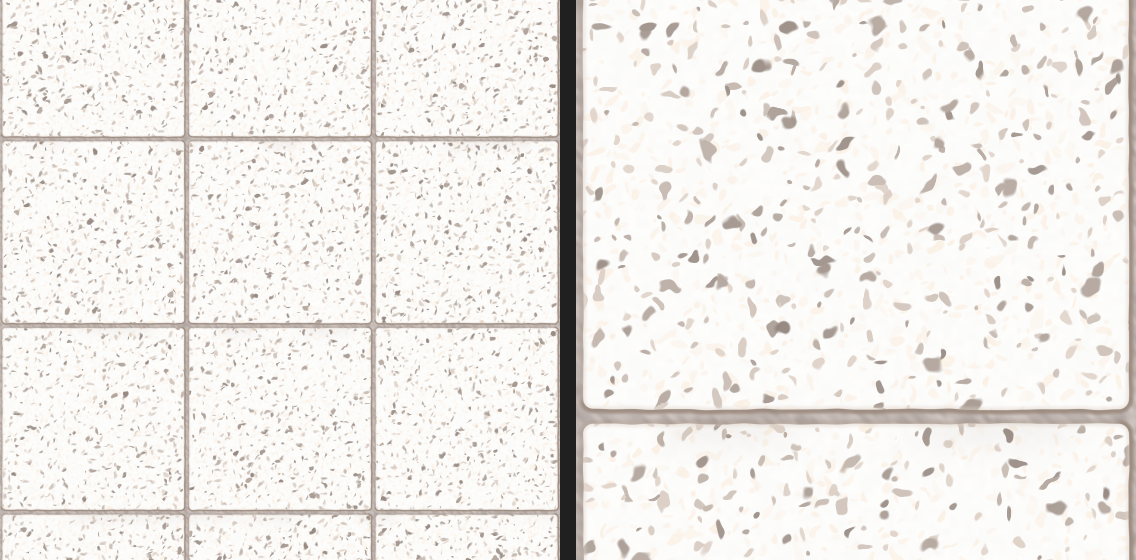
Left, the full canvas; right, a detail of the centre.
Give the GLSL for this texture, as a WebGL 2 fragment shader.

```glsl
#version 300 es
precision highp float;
// Square white terrazzo tiles with narrow, rough taupe grout.
// Jittered, warped ellipses form the stone chips in three wrapped layers;
// a rounded-box distance cuts the tiles, their edge shade and the joints.
uniform vec2 u_resolution;
out vec4 outColor;

#define TILES 3.0           // tiles across and down
#define ROW_SHIFT 0.256     // height of the lowest joint, in tiles
#define GROUT_WIDTH 0.026   // joint width, in tiles
#define CORNER 0.018        // tile corner radius, in tiles
#define CREAM_CELLS 120.0   // scatter cells across the canvas
#define CHIP_CELLS 78.0
#define BOLD_CELLS 27.0
#define WARP 0.0042         // chip outline distortion

const vec3 WHITE = vec3(0.995, 0.994, 0.99);
const vec3 CREAM = vec3(0.985, 0.94, 0.89);
const vec3 PALE = vec3(0.88, 0.83, 0.79);
const vec3 STONE = vec3(0.57, 0.52, 0.49);
const vec3 GROUT = vec3(0.75, 0.71, 0.69);
const vec3 EDGE = vec3(0.60, 0.53, 0.48);

vec4 hash4(vec2 p) {
    vec4 q = fract(vec4(p.xyxy) * vec4(0.1031, 0.1030, 0.0973, 0.1099));
    q += dot(q, q.wzxy + 33.33);
    return fract((q.xxyz + q.yzzw) * q.zywx);
}

// Value noise that wraps after the given whole period
float noise(vec2 p, vec2 period) {
    vec2 i = floor(p), f = fract(p);
    f = f * f * (3.0 - 2.0 * f);
    float a = hash4(mod(i, period)).x;
    float b = hash4(mod(i + vec2(1, 0), period)).x;
    float c = hash4(mod(i + vec2(0, 1), period)).x;
    float d = hash4(mod(i + vec2(1, 1), period)).x;
    return mix(mix(a, b, f.x), mix(c, d, f.x), f.y);
}

// Scatter slanted chips; x is coverage, y is the tone of the strongest chip
vec2 chips(vec2 uv, float cells, float density, vec2 radii, float stretch, float seed) {
    vec2 p = uv * cells, cell = floor(p), best = vec2(0);
    float soft = max(0.75 * cells / u_resolution.y, 0.025);
    for (int y = -1; y <= 1; y++)
    for (int x = -1; x <= 1; x++) {
        vec2 id = cell + vec2(x, y);
        vec4 place = hash4(mod(id, cells) + seed);
        vec4 form = hash4(mod(id, cells) + seed + 57.0);
        if (place.z > density) continue;
        float angle = 0.95 + (place.w - 0.5) * 2.4;
        vec2 axis = vec2(cos(angle), sin(angle));
        vec2 v = p - id - place.xy;
        v = vec2(dot(v, axis), dot(v, vec2(-axis.y, axis.x)));
        float r = mix(radii.x, radii.y, form.x * form.x);
        v.x /= mix(1.0, stretch, form.y);
        float cover = 1.0 - smoothstep(-soft, soft, length(v) - r);
        if (cover > best.x) best = vec2(cover, form.z);
    }
    return best;
}

void main() {
    vec2 uv = gl_FragCoord.xy / u_resolution;
    float pixel = TILES / u_resolution.y;

    // Ragged outlines for the chips
    vec2 grain = vec2(noise(uv * 180.0, vec2(180)), noise(uv * 180.0 + 71.0, vec2(180)));
    vec2 warped = uv + WARP * (grain - 0.5);

    // Glazed body with faint mottling
    vec3 color = WHITE - 0.012 * noise(uv * 240.0, vec2(240));
    vec2 cream = chips(warped, CREAM_CELLS, 0.62, vec2(0.14, 0.32), 2.4, 11.0);
    color = mix(color, CREAM, cream.x * mix(0.3, 0.85, cream.y));

    // Common grey-brown chips, then sparse heavier ones
    vec2 chip = chips(warped, CHIP_CELLS, 0.66, vec2(0.10, 0.22), 2.7, 203.0);
    color = mix(color, mix(PALE, STONE, chip.y * chip.y), chip.x * 0.9);
    vec2 bold = chips(warped, BOLD_CELLS, 0.5, vec2(0.07, 0.125), 1.7, 401.0);
    color = mix(color, mix(PALE, STONE, 0.5 + 0.5 * bold.y), bold.x * 0.95);

    // Rounded tile outline with a slight waver
    vec2 q = fract(uv * TILES - vec2(0.0, ROW_SHIFT)) - 0.5;
    vec2 box = abs(q) - (0.5 - 0.5 * GROUT_WIDTH - CORNER);
    float d = length(max(box, 0.0)) + min(max(box.x, box.y), 0.0) - CORNER;
    d += 0.003 * (noise(uv * 90.0, vec2(90)) - 0.5);

    // Uneven smudges under the top edges
    float smudge = smoothstep(0.45, 0.9, noise(uv * 12.0, vec2(12)));
    color -= vec3(0.03, 0.035, 0.04) * smudge * smoothstep(0.40, 0.49, q.y);

    // Grout with diagonal grain, darker beside lower and right tile edges
    vec2 slant = vec2(uv.x - uv.y, uv.x + uv.y) * vec2(100.0, 220.0);
    float rough = noise(slant, vec2(100, 220));
    vec3 joint = GROUT + 0.13 * (rough - 0.5);
    float lee = smoothstep(0.46, 0.48, max(q.x, -q.y));
    float contact = 1.0 - smoothstep(0.001, 0.010, abs(d - 0.002));
    joint = mix(joint, EDGE, contact * mix(0.25, 0.85, lee));
    color = mix(color, PALE, 0.45 * smoothstep(-0.010, 0.0, d));
    color = mix(color, joint, smoothstep(-0.7 * pixel, 0.7 * pixel, d));

    outColor = vec4(clamp(color, 0.0, 1.0), 1.0);
}
```
